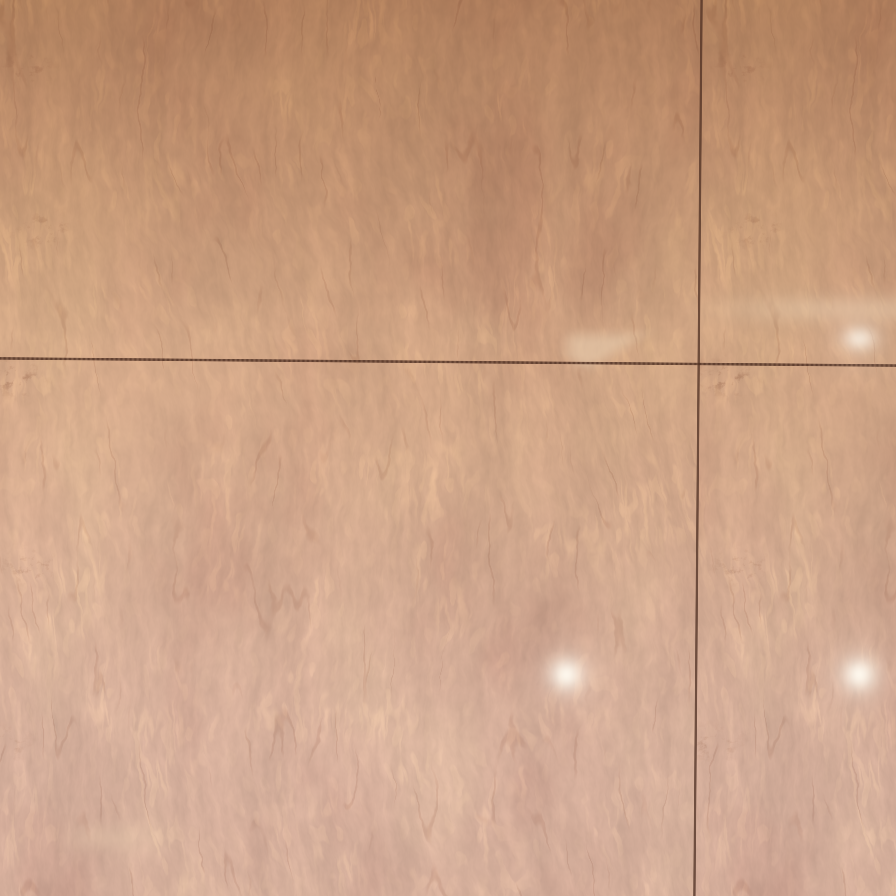
Reproduce this texture procedurally as a WebGL 1 fragment shader.

```glsl
precision highp float;
// Polished pink-tan stone cladding: large veined panels, thin dark joints, soft lamp reflections.

uniform vec2 u_resolution;

const vec3 TOP_TONE = vec3(0.68, 0.49, 0.36);
const vec3 MID_TONE = vec3(0.805, 0.635, 0.51);
const vec3 LOW_TONE = vec3(0.83, 0.68, 0.605);
const vec3 ROSE_TINT = vec3(0.95, 0.92, 0.925);
const vec3 SAND_TINT = vec3(1.03, 1.045, 1.03);
const vec3 VEIN_TINT = vec3(1.075, 1.085, 1.055);
const vec3 KNOT_TONE = vec3(0.55, 0.35, 0.25);
const vec3 JOINT_TONE = vec3(0.30, 0.18, 0.13);
const vec3 GLOW_TONE = vec3(0.91, 0.80, 0.68);
const vec3 LAMP_TONE = vec3(1.0, 0.98, 0.94);

const float PANEL_WIDTH = 0.795;
const vec2 JOINT_X = vec2(0.775, 0.783);  // upright joint at bottom, top
const vec2 JOINT_Y = vec2(0.600, 0.592);  // level joint at left, right
const float LEVEL_HALF = 0.0014;
const float UPRIGHT_HALF = 0.0013;
const float JOINT_BEADS = 192.0;
const float LAMP_RADIUS = 0.018;
const float VEIN_STRENGTH = 0.75;
const float GRAIN_STRENGTH = 0.075;

vec2 gradient(vec2 cell) {
  float a = 6.2832 * fract(sin(dot(cell, vec2(127.1, 311.7))) * 43758.5);
  return vec2(cos(a), sin(a));
}

// Gradient noise, roughly -0.7 to 0.7
float noise(vec2 p) {
  vec2 i = floor(p), f = fract(p);
  vec2 w = f * f * f * (f * (f * 6.0 - 15.0) + 10.0);
  float a = dot(gradient(i), f);
  float b = dot(gradient(i + vec2(1, 0)), f - vec2(1, 0));
  float c = dot(gradient(i + vec2(0, 1)), f - vec2(0, 1));
  float d = dot(gradient(i + vec2(1, 1)), f - vec2(1, 1));
  return mix(mix(a, b, w.x), mix(c, d, w.x), w.y);
}

float fbm(vec2 p) {
  float sum = 0.0, amp = 0.6;
  for (int i = 0; i < 4; i++) {
    sum += amp * noise(p);
    p = p * 2.03 + 17.3;
    amp *= 0.55;
  }
  return sum;
}

// Soft falloff around an ellipse
float blob(vec2 p, vec2 center, vec2 radius) {
  vec2 d = (p - center) / radius;
  return exp(-dot(d, d));
}

// Thin crest along the zero line of stretched noise
float crest(vec2 p, float width) {
  return 1.0 - smoothstep(0.2 * width, width, abs(noise(p)));
}

vec3 stone(vec2 p, vec2 local) {
  vec3 tone = p.y < 0.596 ? mix(LOW_TONE, MID_TONE, smoothstep(0.1, 0.66, p.y))
                          : mix(MID_TONE, TOP_TONE, clamp((p.y - 0.62) / 0.38, 0.0, 1.0));

  // Rose and sand clouds, stretched along the grain
  float cloud = fbm(local * vec2(6.0, 3.4) + 3.0);
  tone *= mix(vec3(1.0), ROSE_TINT, smoothstep(0.0, 0.45, cloud));
  tone *= mix(vec3(1.0), SAND_TINT, smoothstep(0.0, 0.4, -cloud));
  tone *= 1.0 + 0.05 * noise(local * vec2(17.0, 4.0) + 40.0);

  // Ragged upright grain, leaning slightly
  vec2 g = local;
  g.x += 0.07 * local.y + 0.04 * noise(local * vec2(3.5, 3.0));
  g.x += 0.009 * fbm(local * vec2(24.0, 20.0) + 8.0);
  tone *= 1.0 + GRAIN_STRENGTH * fbm(g * vec2(58.0, 11.0));
  tone *= 1.0 + 0.05 * fbm(g * vec2(120.0, 50.0) + 5.0);

  // Pale broken veins in clusters, with short flecks and dark hairlines
  float clusters = smoothstep(-0.15, 0.3, fbm(local * vec2(13.0, 8.0) + 60.0));
  float breaks = smoothstep(-0.15, 0.12, noise(g * vec2(48.0, 24.0) + 33.0));
  float veins = max(crest(g * vec2(34.0, 5.0) + 21.0, 0.09),
                    0.7 * crest(g * vec2(62.0, 10.0) + 71.0, 0.11));
  float flecks = smoothstep(0.16, 0.32, noise(g * vec2(88.0, 36.0) + 90.0));
  float pale = max(veins * breaks * clusters, flecks * (0.25 + 0.5 * clusters));
  float hairs = crest(g * vec2(40.0, 6.0) + 121.0, 0.05)
    * smoothstep(0.05, 0.3, noise(g * vec2(26.0, 14.0) + 140.0));
  tone *= mix(vec3(1.0), VEIN_TINT, VEIN_STRENGTH * pale);
  return tone * (1.0 - vec3(0.05, 0.075, 0.085) * hairs);
}

// Dark blemishes scattered near the left edge of each panel
float knots(vec2 local) {
  float sum = 0.0;
  for (int i = 0; i < 5; i++) {
    float k = float(i);
    float jitter = fract(sin(k * 12.9) * 437.5);
    vec2 center = vec2(0.02 + 0.05 * fract(k * 0.618), 0.17 + 0.185 * k + 0.05 * jitter);
    sum += blob(local, center, vec2(0.026, 0.016)) * (0.5 + 0.5 * jitter);
  }
  return sum * smoothstep(0.02, 0.35, fbm(local * vec2(65.0, 75.0)));
}

float line(float d, float halfWidth, float px) {
  return 1.0 - smoothstep(halfWidth - 0.5 * px, halfWidth + 0.5 * px, abs(d));
}

void main() {
  vec2 p = gl_FragCoord.xy / u_resolution;
  vec2 px = 1.0 / u_resolution;
  float dx = p.x - mix(JOINT_X.x, JOINT_X.y, p.y);
  float dy = p.y - mix(JOINT_Y.x, JOINT_Y.y, p.x);
  vec2 local = vec2(mod(dx, PANEL_WIDTH), p.y);

  vec3 color = stone(p, local);
  color = mix(color, KNOT_TONE, 0.5 * min(knots(local), 1.0));

  // Broad sheen and hazy reflections
  color += 0.03 * blob(p, vec2(0.15, 0.45), vec2(0.3, 0.25));
  float band = smoothstep(0.74, 0.92, p.x) * blob(p, vec2(p.x, 0.655), vec2(1.0, 0.016));
  float wedge = smoothstep(0.0, 0.03, p.x - 0.618 - 0.8 * max(0.605 - p.y, 0.0))
    * smoothstep(0.0, 0.04, 0.745 - p.x - 1.5 * max(0.632 - p.y, 0.0))
    * smoothstep(0.57, 0.605, p.y) * (1.0 - smoothstep(0.615, 0.638, p.y));
  float haze = 0.6 * wedge + 0.42 * band + 0.3 * blob(p, vec2(0.12, 0.065), vec2(0.05, 0.016));
  color = mix(color, GLOW_TONE, min(haze, 1.0));

  // Joints, the level one finely beaded
  float beads = 0.88 + 0.12 * cos(6.2832 * JOINT_BEADS * p.x);
  color = mix(color, JOINT_TONE, 0.85 * beads * line(dy, LEVEL_HALF, px.y));
  color = mix(color, JOINT_TONE, 0.75 * line(dx, UPRIGHT_HALF, px.x));

  // Lamps: two in the lower row, a dimmer one above at the right
  for (int i = 0; i < 3; i++) {
    float k = float(i), upper = max(k - 1.0, 0.0);
    vec2 center = vec2(0.632 + 0.327 * min(k, 1.0), 0.247 + 0.375 * upper);
    float core = blob(p, center, LAMP_RADIUS * vec2(1.0, 1.0 - 0.25 * upper));
    float halo = blob(p, center, vec2(2.0 * LAMP_RADIUS));
    color = mix(color, LAMP_TONE, (0.8 * core + 0.15 * halo) * (1.0 - 0.25 * upper));
  }
  gl_FragColor = vec4(clamp(color, 0.0, 1.0), 1.0);
}
```
